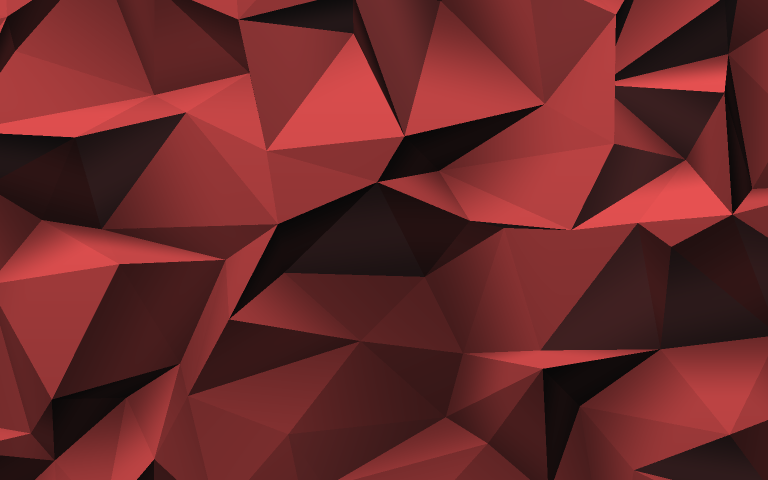
Reproduce this background procedurally as a WebGL 1 fragment shader.

```glsl
precision highp float;

uniform vec2 u_resolution;

const mat2 GRID_TURN = mat2(0.82, 0.572, -0.572, 0.82);

vec3 hash3(vec2 p) {
    vec3 k = vec3(dot(p, vec2(127.1, 311.7)),
                  dot(p, vec2(269.5, 183.3)),
                  dot(p, vec2(419.2, 371.9)));
    return fract(sin(k) * 43758.5453);
}

float cross2(vec2 a, vec2 b) {
    return a.x * b.y - a.y * b.x;
}

// Jittered grid corner, with its height in z
vec3 corner(vec2 id) {
    vec3 r = hash3(id);
    return vec3(id + 0.5 + (r.xy - 0.5) * 0.98, r.z * 0.76);
}

// Keeps the highest facet over q: x height, y shade, z greyness
void addFacet(vec2 q, vec3 a, vec3 b, vec3 c, vec2 id, inout vec3 top) {
    vec2 ab = b.xy - a.xy;
    vec2 ac = c.xy - a.xy;
    vec2 aq = q - a.xy;
    float area = cross2(ab, ac);
    if (abs(area) < 0.0001) return;

    float v = cross2(aq, ac) / area;
    float w = cross2(ab, aq) / area;
    if (min(1.0 - v - w, min(v, w)) < -0.0005) return;
    float height = a.z + v * (b.z - a.z) + w * (c.z - a.z);
    if (height < top.x) return;

    // Flat diffuse light from above the canvas
    vec3 normal = normalize(cross(b - a, c - a));
    normal *= sign(normal.z);
    vec3 light = normalize(vec3(GRID_TURN * vec2(-0.26, 0.68), 0.7));
    float diffuse = 0.1 + 0.9 * max(dot(normal, light), 0.0);
    float shade = 0.07 + 0.75 * mix(diffuse, diffuse * diffuse, 0.8);

    // Shadow under ridges on facets turned away, and soft dark hollows
    float high = max(a.z, max(b.z, c.z));
    float low = min(a.z, min(b.z, c.z));
    float descent = (high - height) / max(high - low, 0.001);
    float away = 1.0 - smoothstep(0.2, 0.75, diffuse);
    shade *= mix(1.0, smoothstep(-0.1, 0.8, descent), away * 0.72);
    shade *= 0.56 + 0.52 * smoothstep(0.0, 0.5, height);

    vec3 tone = hash3(id + 37.3);
    shade *= 0.9 + 0.2 * tone.x;
    top = vec3(height, shade, away * step(0.65, tone.y));
}

vec3 facetColor(vec2 p) {
    vec2 q = GRID_TURN * p * 5.8 + vec2(13.0, 7.0);
    vec3 top = vec3(-1.0, 0.1, 0.0);

    for (int j = -1; j <= 1; j++) {
        for (int i = -1; i <= 1; i++) {
            vec2 id = floor(q - 0.5) + vec2(float(i), float(j));
            vec3 a = corner(id);
            vec3 b = corner(id + vec2(1.0, 0.0));
            vec3 c = corner(id + vec2(1.0, 1.0));
            vec3 d = corner(id + vec2(0.0, 1.0));
            // Split each quad along a random diagonal
            if (hash3(id + 91.7).x < 0.5) {
                addFacet(q, a, b, c, id, top);
                addFacet(q, a, c, d, id + 0.5, top);
            } else {
                addFacet(q, a, b, d, id, top);
                addFacet(q, b, c, d, id + 0.5, top);
            }
        }
    }

    // Red ramp, a little brighter towards the upper edge
    float red = min(top.y * mix(0.88, 1.12, p.y), 0.9);
    vec3 color = vec3(red, vec2(0.02 + 0.33 * red));
    color.gb += top.z * red * vec2(0.18, 0.2);
    return color;
}

void main() {
    // Four samples per pixel for smooth edges
    vec3 color = vec3(0.0);
    for (int j = 0; j < 2; j++) {
        for (int i = 0; i < 2; i++) {
            vec2 offset = vec2(float(i), float(j)) * 0.5 - 0.25;
            color += facetColor((gl_FragCoord.xy + offset) / u_resolution.y);
        }
    }
    gl_FragColor = vec4(color * 0.25, 1.0);
}
```
